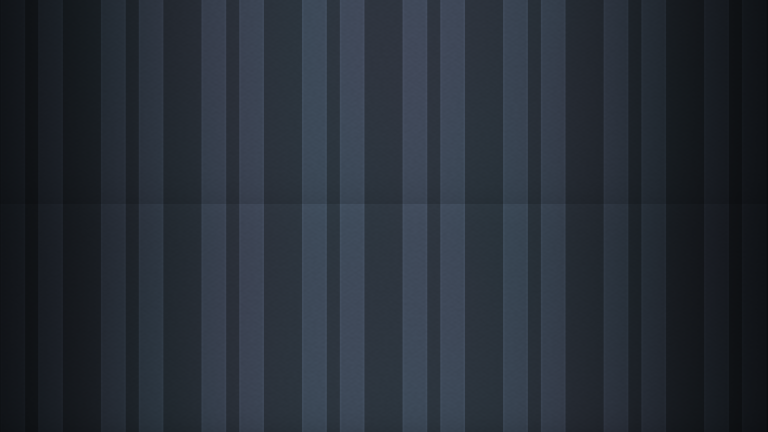
Reproduce this background procedurally as a Shadertoy shader.

```glsl
vec2 hashGradient(vec2 cell) {
    float h = fract(sin(dot(cell, vec2(127.1, 311.7))) * 4375.85);
    return vec2(cos(6.2832 * h), sin(6.2832 * h));
}

float gradientNoise(vec2 p) {
    vec2 cell = floor(p), f = fract(p);
    vec2 u = f * f * f * (f * (f * 6.0 - 15.0) + 10.0);
    float a = dot(hashGradient(cell), f);
    float b = dot(hashGradient(cell + vec2(1, 0)), f - vec2(1, 0));
    float c = dot(hashGradient(cell + vec2(0, 1)), f - vec2(0, 1));
    float d = dot(hashGradient(cell + vec2(1, 1)), f - vec2(1, 1));
    return mix(mix(a, b, u.x), mix(c, d, u.x), u.y);
}

// Signed distance to a vertical band, negative inside
float band(float x, float left, float right) {
    return abs(x - 0.5 * (left + right)) - 0.5 * (right - left);
}

void mainImage(out vec4 fragColor, in vec2 fragCoord) {
    vec2 uv = fragCoord / iResolution.xy;
    float aspect = iResolution.x / iResolution.y;

    // Pairs of light bands, repeated across the cloth
    float period = 0.1309;
    float x = fract((uv.x - 0.0005) / period + 0.19) - 0.19;
    float stripe = min(band(x, 0.0, 0.247), band(x, 0.376, 0.622)) * period;
    float edge = 0.6 / iResolution.x;
    float light = 1.0 - smoothstep(-edge, edge, stripe);
    vec3 slate = vec3(0.178, 0.210, 0.248);
    vec3 steel = vec3(0.246, 0.290, 0.352);
    vec3 color = mix(slate, steel, light);

    // Faint stitched rim just inside each light band
    color *= 1.0 + 0.06 * light * smoothstep(0.0025, 0.0, abs(stripe + 0.001));

    // Woven threads and soft tint drift
    float threads = gradientNoise(uv * vec2(90.0 * aspect, 140.0));
    float weave = sin(uv.y * 600.0) * sin(uv.x * 380.0 * aspect);
    color *= 1.0 + 0.035 * threads + 0.012 * weave;
    float tint = gradientNoise(uv * vec2(9.0, 2.0) + 3.7);
    color *= 1.0 + tint * vec3(0.06, -0.03, 0.0);

    // Horizontal fold: shade above, highlight below
    float fold = uv.y - 0.528;
    float above = smoothstep(-0.6, 0.6, fold * iResolution.y);
    color *= 1.0 - 0.10 * above * exp(-max(fold, 0.0) * 20.0);
    color *= 1.0 + 0.05 * (1.0 - above) * exp(min(fold, 0.0) * 25.0);

    // Falloff toward the sides and a thin dark lower rim
    color *= exp(-8.4 * pow(abs(uv.x - 0.493), 2.6));
    color *= 1.0 - 0.12 * exp(-uv.y * 30.0);

    fragColor = vec4(color, 1.0);
}
```
